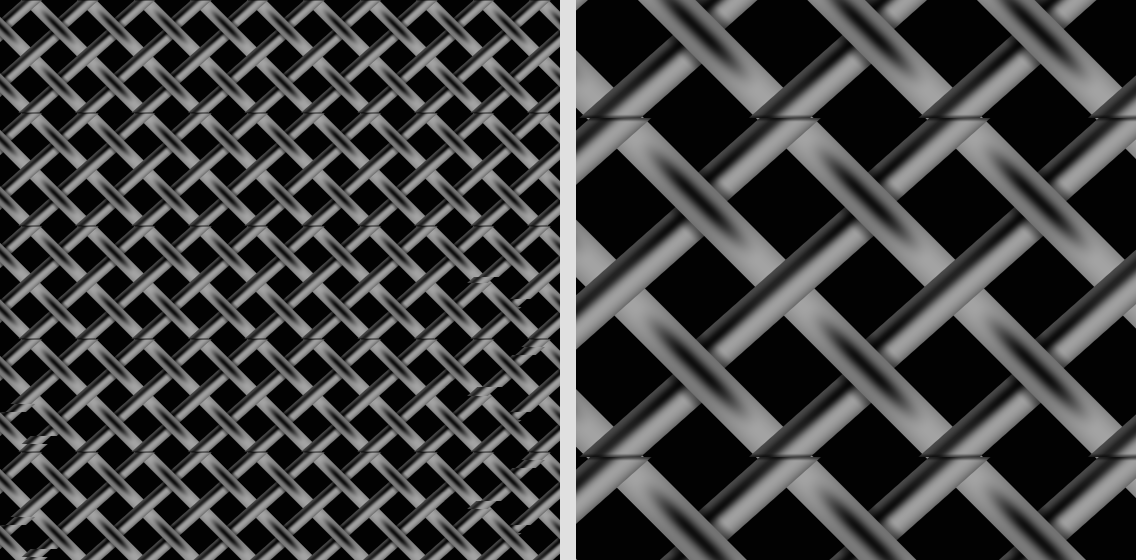
Left: the whole. Right: its middle third, enlarged.
Write a WebGL 1 fragment shader that draws this pattern.

```glsl
precision highp float;
uniform vec2 u_resolution;

#define REPEATS 9.91
#define WEAVE_ORIGIN vec2(0.035, 0.5)
#define HALF_WIDTH 0.17
#define ROD_TILT 0.06
#define SEAM_SHIFT 0.03
#define BAND_COUNT 7.0
#define TEAR_CHANCE 0.13
#define TEAR_SHIFT 0.2
#define BACKGROUND 0.008

float hash(vec2 p) {
    return fract(sin(dot(p, vec2(127.1, 311.7))) * 4375.85);
}

float nearest(float x) {
    return floor(x + 0.5);
}

float coverage(float across, float pixel) {
    return clamp((HALF_WIDTH - abs(across)) / pixel + 0.5, 0.0, 1.0);
}

// Sideways slips in thin bands, confined to the two lower corners
float tearOffset(vec2 p) {
    float right = step(7.0, p.x) * step(4.9, p.y);
    float left = step(p.x, 1.0) * step(6.2, p.y);
    vec2 id = vec2(floor(p.x), mod(floor(p.y * BAND_COUNT), 2.0 * BAND_COUNT));
    float torn = step(hash(id + 3.7), TEAR_CHANCE) * max(left, right);
    return torn * (hash(id + 19.3) - 0.5) * 2.0 * TEAR_SHIFT;
}

// Flat strand: pale ends with a soft dark groove in the middle
float strandShade(float v, float t) {
    float middle = 1.0 - smoothstep(0.12, 0.72, abs(t + 0.04));
    float groove = exp(-5.0 * (v - 0.08) * (v - 0.08)) * middle;
    float base = 0.64 - 0.12 * v * v - 0.08 * middle;
    return mix(base, 0.03, 0.95 * groove);
}

// Round rod: dark line on the upper side, highlight on the lower side
float rodShade(float v, float t) {
    float line = exp(-9.0 * (v + 0.42) * (v + 0.42));
    float depth = 0.7 + 0.25 * smoothstep(0.1, 0.7, abs(t));
    float base = 0.63 - 0.45 * (v - 0.3) * (v - 0.3);
    base = max(base, 0.3);
    return mix(base, 0.03, line * depth);
}

void main() {
    vec2 uv = gl_FragCoord.xy / u_resolution;
    vec2 p = vec2(uv.x, 1.0 - uv.y) * REPEATS;
    float pixel = 1.414 * REPEATS / min(u_resolution.x, u_resolution.y);

    // Falling strands: position across and along, zero at the top crossing
    vec2 q = p - WEAVE_ORIGIN;
    float diff = q.x - q.y;
    float sum = q.x + q.y;
    float strandId = nearest(diff);
    float strandAcross = diff - strandId;
    float strandAlong = mod(sum - strandId + 1.0, 2.0) - 1.0;

    // Rising rods, slightly tilted between crossings
    q.x += tearOffset(p);
    diff = q.x - q.y;
    sum = q.x + q.y;
    float rodId = nearest(sum);
    float rodAlong = mod(diff - rodId, 2.0) - 1.0;
    float rodAcross = sum - rodId - ROD_TILT * rodAlong;

    // Every second row the rods break at a horizontal seam
    float seam = p.y - 2.0 * nearest(p.y * 0.5);
    float onSeam = step(abs(seam), 0.5) * step(abs(rodAlong), 0.9);
    rodAcross -= onSeam * SEAM_SHIFT * sign(seam);

    float strand = strandShade(strandAcross / HALF_WIDTH, strandAlong);
    float rod = rodShade(rodAcross / HALF_WIDTH, rodAlong);
    rod *= 1.0 - 0.55 * onSeam * (1.0 - smoothstep(0.0, 0.025, abs(seam)));

    // Contact shadow where a rod dips below a strand
    float gap = abs(strandAcross) - HALF_WIDTH;
    float dips = step(abs(strandAlong), 0.5);
    rod *= 1.0 - 0.45 * dips * (1.0 - smoothstep(0.0, 0.1, gap));

    float strandMask = coverage(strandAcross, pixel);
    float rodMask = coverage(rodAcross, pixel);
    float strandOver = mix(mix(BACKGROUND, rod, rodMask), strand, strandMask);
    float rodOver = mix(mix(BACKGROUND, strand, strandMask), rod, rodMask);
    gl_FragColor = vec4(vec3(mix(rodOver, strandOver, dips)), 1.0);
}
```
